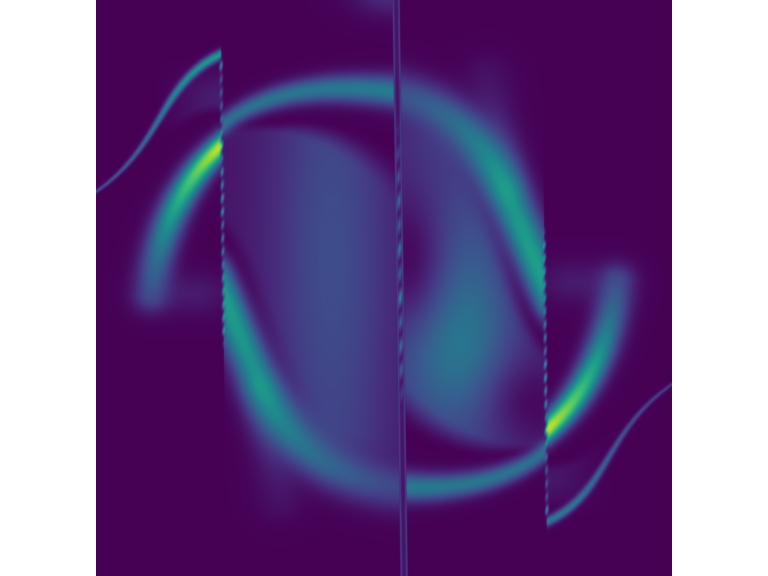
Write a Shadertoy shader that draws this background.

```glsl
const float SLIT_HALF = 0.0065;

float hash11(float n) {
    n = fract(n * 0.1031);
    n *= n + 33.33;
    return fract(n * (n + n));
}

float bell(float x) { return exp(-x * x); }

float blob(vec2 p, vec2 center, vec2 size) {
    vec2 d = (p - center) / size;
    return exp(-dot(d, d));
}

// Perceptual ramp: purple, blue, teal, green, yellow
vec3 ramp(float t) {
    vec3 c = vec3(-5.4355, 4.6459, 26.3124);
    c = c * t + vec3(4.7764, -13.7451, -65.3530);
    c = c * t + vec3(6.2283, 14.1799, 56.6906);
    c = c * t + vec3(-4.6342, -5.7991, -19.3324);
    c = c * t + vec3(-0.3309, 0.2148, 0.0951);
    c = c * t + vec3(0.1051, 1.4046, 1.3846);
    return c * t + vec3(0.2727, 0.0054, 0.3341);
}

vec2 cubic(vec2 a, vec2 b, vec2 c, vec2 d, float t) {
    float s = 1.0 - t;
    return s * s * s * a + 3.0 * s * t * (s * b + t * c) + t * t * t * d;
}

// Soft curve whose width and gain vary from start to end
float stroke(vec2 p, vec2 a, vec2 b, vec2 c, vec2 d, vec2 width, vec2 gain) {
    const int STEPS = 18;
    float best = 0.0;
    vec2 start = a;
    for (int i = 0; i < STEPS; i++) {
        vec2 end = cubic(a, b, c, d, float(i + 1) / float(STEPS));
        vec2 along = end - start;
        float h = clamp(dot(p - start, along) / dot(along, along), 0.0, 1.0);
        float t = (float(i) + h) / float(STEPS);
        float dist = length(p - start - h * along);
        best = max(best, mix(gain.x, gain.y, t) * bell(dist / mix(width.x, width.y, t)));
        start = end;
    }
    return best;
}

// Arcs outside the side fault
float outerField(vec2 p, float thinGain) {
    float f = stroke(p, vec2(0.095, 0.49), vec2(0.11, 0.60), vec2(0.15, 0.69), vec2(0.225, 0.753),
                     vec2(0.031, 0.019), vec2(0.22, 0.95));
    f += thinGain * stroke(p, vec2(0.0, 0.667), vec2(0.12, 0.75), vec2(0.11, 0.86), vec2(0.222, 0.908),
                           vec2(0.003, 0.008), vec2(0.2, 0.56));
    float veilEdge = 0.815 - 4.5 * (p.x - 0.22) * (p.x - 0.22);
    float veil = smoothstep(veilEdge - 0.015, veilEdge + 0.01, p.y) * smoothstep(0.90, 0.83, p.y);
    f += 0.08 * thinGain * veil * smoothstep(0.10, 0.22, p.x);
    return f + 0.07 * blob(p, vec2(0.17, 0.49), vec2(0.06, 0.035));
}

// Bands inside the side fault, laid over a given interior glow
float innerField(vec2 p, float glow, float lensStart) {
    float lens = max(p.x - lensStart, 0.0);
    float roof = 0.778 - 2.2 * lens * lens;
    float ground = 0.15 + 0.35 * exp((0.22 - p.x) / 0.08);
    float soft = 0.012 + 0.18 * lens;
    float f = glow * smoothstep(roof + soft, roof - soft, p.y);
    f *= smoothstep(ground - 0.03, ground + 0.09, p.y);
    float upper = stroke(p, vec2(0.215, 0.78), vec2(0.30, 0.85), vec2(0.42, 0.855), vec2(0.54, 0.838),
                         vec2(0.014, 0.028), vec2(0.36, 0.42));
    float lower = stroke(p, vec2(0.205, 0.52), vec2(0.29, 0.33), vec2(0.31, 0.17), vec2(0.54, 0.15),
                         vec2(0.031, 0.038), vec2(0.58, 0.19));
    float skirt = stroke(p, vec2(0.28, 0.32), vec2(0.29, 0.26), vec2(0.31, 0.2), vec2(0.32, 0.14),
                         vec2(0.03, 0.04), vec2(0.14, 0.05));
    float gap = stroke(p, vec2(0.215, 0.60), vec2(0.28, 0.53), vec2(0.29, 0.37), vec2(0.40, 0.25),
                       vec2(0.016, 0.02), vec2(0.9, 0.0));
    f += upper + lower * (1.0 - 0.5 * f) + skirt * (1.0 - lower);
    return f * (1.0 - gap);
}

float leftGlow(vec2 p) {
    return 0.05 + 0.18 * bell((p.x - 0.41) / 0.105) * (0.75 + 0.25 * bell((p.y - 0.55) / 0.25));
}

float rightGlow(vec2 p) {
    float g = 0.07 + 0.09 * bell((p.x - 0.62) / 0.12);
    g += 0.17 * blob(p, vec2(0.61, 0.38), vec2(0.10, 0.12));
    g += 0.12 * blob(p, vec2(0.66, 0.50), vec2(0.075, 0.16));
    g *= 1.0 - 0.85 * blob(p, vec2(0.54, 0.555), vec2(0.055, 0.11));
    return g * (1.0 - 0.8 * blob(p, vec2(0.76, 0.30), vec2(0.07, 0.07)));
}

// Beads of uneven brightness along a fault
float beads(float across, float along, float pitch) {
    float cell = along / pitch;
    float local = fract(cell) - 0.5;
    return bell(across - 1.2 * local) * bell(local * 3.2) * (0.4 + 0.6 * hash11(floor(cell) + 7.0));
}

void mainImage(out vec4 fragColor, in vec2 fragCoord) {
    float pixel = 1.0 / iResolution.y;
    vec2 p = (fragCoord - 0.5 * iResolution.xy) * pixel + 0.5;

    // The right half is the left half turned by half a circle
    float slit = p.x - (0.535 - 0.014 * p.y);
    bool onRight = slit > 0.0;
    vec2 q = onRight ? 1.0 - p : p;
    float glow = onRight ? rightGlow(p) : leftGlow(p);
    float side = q.x - (0.226 - 0.010 * q.y);
    float field = mix(outerField(q, onRight ? 0.75 : 1.0), innerField(q, glow, onRight ? 0.28 : 0.32),
                      smoothstep(-pixel, pixel, side));

    // Side faults
    float reach = smoothstep(0.38, 0.44, q.y) * smoothstep(0.915, 0.89, q.y);
    field = mix(field, 0.08, 0.6 * reach * bell(side / 0.003));
    field += 0.45 * reach * beads(side / 0.0025, q.y, 0.023);

    // Central slit with pale rims
    float inside = smoothstep(SLIT_HALF + pixel, SLIT_HALF - pixel, abs(slit));
    float rims = bell((abs(slit) - 0.005) / 0.002);
    float beaded = smoothstep(0.26, 0.40, p.y) * smoothstep(0.80, 0.66, p.y);
    float core = 0.05 + 0.11 * rims + 0.45 * beaded * beads(slit / 0.003, p.y, 0.042);
    field = mix(field, core, inside);
    if (!onRight) field += 0.13 * blob(p, vec2(0.51, 1.01), vec2(0.06, 0.035)) * (1.0 - inside);

    // White margins beside the square
    float square = smoothstep(0.5 + 0.5 * pixel, 0.5 - 0.5 * pixel, abs(p.x - 0.5));
    vec3 color = mix(vec3(1.0), ramp(clamp(field, 0.0, 1.0)), square);
    fragColor = vec4(color, 1.0);
}
```
